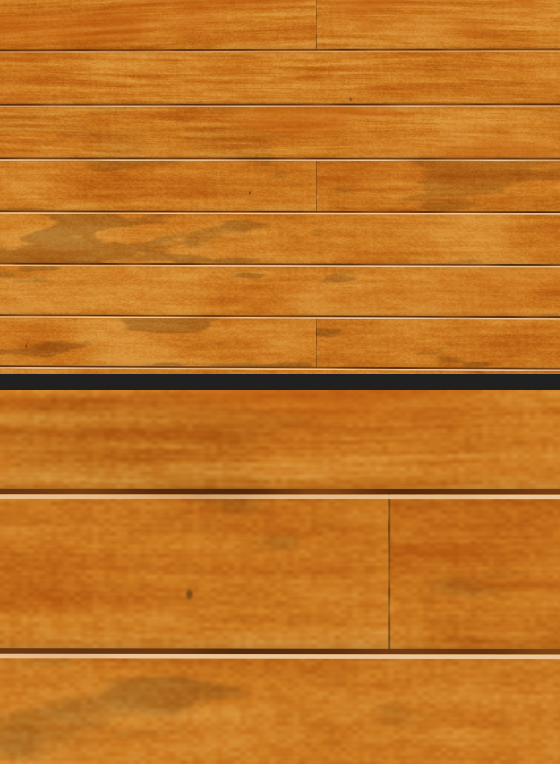
Top, the full canvas; bottom, a detail of the centre.
Give the GLSL for this texture, as a Shadertoy shader.

```glsl
// Horizontal varnished wooden planks with shadowed seams, pale lower lips and staggered butt joints

float hash(vec2 p) {
    return fract(sin(dot(p, vec2(127.1, 311.7))) * 43758.5453);
}

float noise(vec2 p) {
    vec2 i = floor(p), f = fract(p);
    f = f * f * (3.0 - 2.0 * f);
    return mix(mix(hash(i), hash(i + vec2(1, 0)), f.x),
               mix(hash(i + vec2(0, 1)), hash(i + vec2(1, 1)), f.x), f.y);
}

float fbm(vec2 p) {
    float sum = 0.0, amp = 0.533;
    for (int i = 0; i < 4; i++) {
        sum += amp * noise(p);
        p = p * 2.03 + 17.3;
        amp *= 0.5;
    }
    return sum;
}

// Soft-edged line of the given half width
float line(float d, float halfWidth, float px) {
    return 1.0 - smoothstep(halfWidth - 0.6 * px, halfWidth + 0.6 * px, abs(d));
}

void mainImage(out vec4 fragColor, in vec2 fragCoord) {
    float px = 1.0 / iResolution.y;
    vec2 p = fragCoord * px;
    float across = fragCoord.x / iResolution.x;

    // Plank rows counted downwards, slightly narrower and tilted towards the bottom
    float down = 1.0 - p.y;
    float d = down - 0.1357 - (across - 0.5) * mix(-0.004, 0.007, down);
    float row = 1.0 + 6.79 * d + 0.326 * d * d;
    float plank = floor(row);
    float seam = floor(row + 0.5);
    float seamDist = (row - seam) * 0.142;

    // Every third row is made of two boards
    float jointed = 1.0 - step(0.5, mod(plank, 3.0));
    float jointDist = p.x - 0.846;
    float board = plank + 20.0 * jointed * step(0.0, jointDist);
    vec2 offset = vec2(hash(vec2(board, 3.0)), hash(vec2(board, 8.0))) * 40.0;

    // Long grain, strongest and most slanted in the upper boards
    float upper = 1.0 - smoothstep(1.0, 4.0, plank);
    vec2 g = p + vec2(0.0, 0.012 * noise(p * vec2(3.0, 8.0) + offset));
    g.y -= p.x * 0.06 * (hash(vec2(board, 5.0)) - 0.3) * upper;
    float grain = fbm(g * vec2(4.0, 85.0) + offset) - 0.5;
    float fibre = noise(g * vec2(16.0, 260.0) + offset) - 0.5;

    // Cloudy stain, rippled figure and fine speckle
    float cloud = fbm(p * vec2(4.5, 11.0) + offset) - 0.5;
    float ripple = noise(vec2(p.x * 32.0 + p.y * 45.0, p.y * 75.0) + offset) - 0.5;
    float speckle = noise(p * vec2(190.0, 260.0)) - 0.5;
    float edgeGlow = smoothstep(0.75, 1.0, fract(row)) * noise(p * vec2(60.0, 110.0));

    float tone = 0.47 + grain * mix(0.8, 1.7, upper) + fibre * mix(0.2, 0.45, upper)
               + cloud * mix(1.5, 1.0, upper) + ripple * 0.28 + speckle * 0.5
               + edgeGlow * 0.35 + (hash(vec2(board, 1.0)) - 0.5) * 0.3;
    vec3 wood = mix(vec3(0.74, 0.40, 0.09), vec3(0.80, 0.48, 0.13), clamp(tone * 2.0, -0.6, 1.0));
    wood = mix(wood, vec3(0.84, 0.56, 0.21), clamp(tone * 2.0 - 1.0, 0.0, 1.3));

    // Reddish varnish patches and occasional dark stains
    float red = smoothstep(0.5, 0.75, fbm(p * vec2(2.5, 7.0) + offset + 9.0));
    wood = mix(wood, vec3(0.75, 0.36, 0.06), red * mix(0.15, 0.55, upper));
    float stain = smoothstep(0.61, 0.68, fbm(p * vec2(3.5, 13.0) + offset + 31.0));
    wood *= 1.0 - stain * 0.16 * (1.0 - upper);

    // Small knots
    for (int i = 0; i < 3; i++) {
        float k = float(i);
        vec2 knot = vec2(1.5 * hash(vec2(k, 21.0)), hash(vec2(k, 22.0)));
        float r = length((p - knot) * vec2(1.3, 0.8));
        wood *= 1.0 - 0.35 * (1.0 - smoothstep(0.001, 0.006, r));
    }

    // Butt joint: a thin uneven crack
    float crack = line(jointDist, 0.001, px) * jointed;
    wood *= 1.0 - crack * (0.15 + 0.25 * noise(vec2(plank, p.y * 70.0)));

    // Seam: soft shade, dark gap, then the lit lip of the board below
    wood *= 1.0 - 0.16 * exp(-abs(seamDist + 0.003) * 180.0);
    float gap = line(seamDist + 0.0023, 0.0024, px);
    vec3 gapColor = mix(vec3(0.30, 0.14, 0.04), vec3(0.50, 0.27, 0.09), noise(vec2(p.x * 14.0, seam)));
    vec3 color = mix(wood, gapColor, gap * 0.95);
    float shine = mix(0.45, 1.0, smoothstep(1.0, 3.0, seam)) * (0.65 + 0.5 * noise(vec2(p.x * 9.0, seam * 7.0)));
    float lip = line(seamDist - 0.0023, 0.002, px) * min(shine, 1.0);
    color = mix(color, vec3(0.93, 0.78, 0.61), lip);

    fragColor = vec4(clamp(color, 0.0, 1.0), 1.0);
}
```
